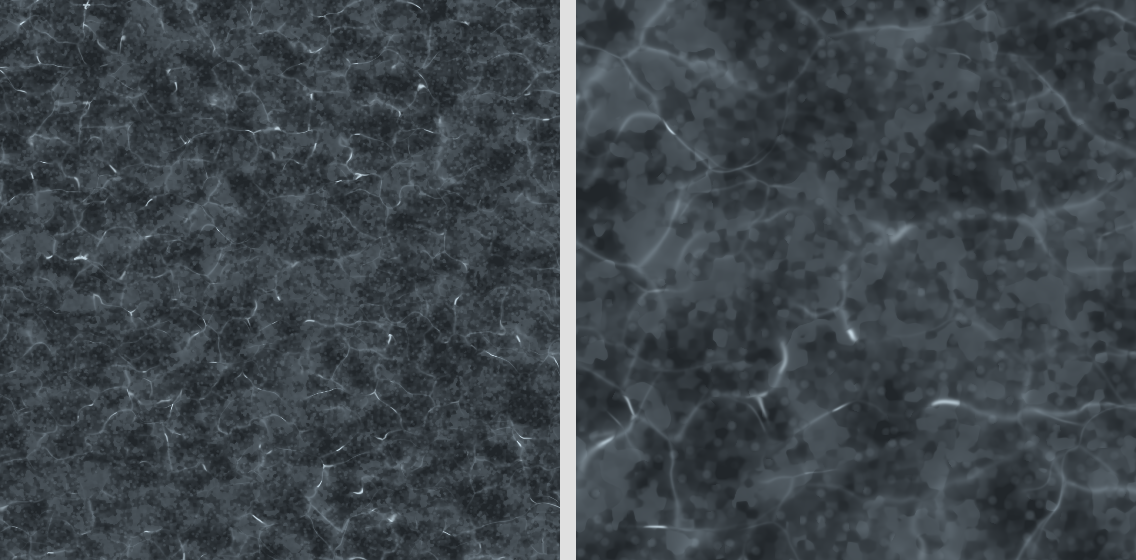
Left: the whole. Right: its middle third, enlarged.
Give the GLSL for this texture, as a WebGL 1 fragment shader.

```glsl
precision highp float;
uniform vec2 u_resolution;

// Palette
const vec3 SHADOW = vec3(0.105, 0.122, 0.136);
const vec3 MIST = vec3(0.410, 0.458, 0.492);
const vec3 GLINT = vec3(0.80, 0.87, 0.91);

// Feature sizes, in cells across the canvas
const vec2 VEIN_SCALE = vec2(13.0, 17.0);
const vec2 FINE_VEIN_SCALE = vec2(19.0, 24.0);
const vec2 CLOUD_SCALE = vec2(22.0, 29.0);
const float WARP_SCALE = 19.0;
const float RIPPLE_SCALE = 49.0;
const float FLAKE_SCALE = 80.0;
const float DOT_SCALE = 135.0;
const float BEAD_SCALE = 62.0;

// Strengths
const float WARP_AMOUNT = 0.038;
const float RIPPLE_AMOUNT = 0.008;
const float BASE_TONE = 0.295;
const float CLOUD_CONTRAST = 0.68;
const float FLAKE_TONE = 0.60;
const float FLAKE_OPACITY = 0.62;
const float FLAKE_LEVEL = 0.64;
const float GRAIN_CONTRAST = 0.30;
const float DOT_LIGHT = 0.22;
const float HALO_LIGHT = 0.21;
const float CORE_LIGHT = 0.24;
const float CORE_WIDTH = 0.060;

// Two random offsets and one random value per cell
vec3 hash(vec2 cell) {
  vec3 q = fract(cell.xyx * vec3(0.1031, 0.1030, 0.0973));
  q += dot(q, q.yxz + 33.33);
  return fract((q.xxy + q.yzz) * q.zyx);
}

// Smooth cellular noise: cell values blended by distance
float blend(vec2 p) {
  vec2 cell = floor(p);
  float sum = 0.0;
  float total = 0.0;
  for (int y = -1; y <= 1; y++) {
    for (int x = -1; x <= 1; x++) {
      vec2 corner = cell + vec2(float(x), float(y));
      vec3 h = hash(corner);
      vec2 d = corner + 0.15 + 0.7 * h.xy - p;
      float weight = exp(-6.0 * dot(d, d));
      sum += h.z * weight;
      total += weight;
    }
  }
  return sum / total;
}

// Nearest distance, second nearest distance, value of the nearest cell
vec3 cellular(vec2 p) {
  vec2 cell = floor(p);
  vec3 best = vec3(9.0, 9.0, 0.0);
  for (int y = -1; y <= 1; y++) {
    for (int x = -1; x <= 1; x++) {
      vec2 corner = cell + vec2(float(x), float(y));
      vec3 h = hash(corner);
      float d = length(corner + 0.1 + 0.8 * h.xy - p);
      if (d < best.x) best = vec3(d, best.x, h.z);
      else best.y = min(best.y, d);
    }
  }
  return best;
}

float clouds(vec2 p) {
  float sum = 0.0;
  float amplitude = 0.5;
  for (int i = 0; i < 3; i++) {
    sum += amplitude * blend(p);
    p = mat2(1.6, 1.2, -1.2, 1.6) * p + 19.7;
    amplitude *= 0.6;
  }
  return sum / 0.98;
}

// Soft halo and thin core along the cell borders
vec2 veins(vec2 p) {
  vec3 c = cellular(p);
  float border = c.y - c.x;
  float core = border / CORE_WIDTH;
  return vec2(exp(-5.0 * border), exp(-core * core));
}

void main() {
  vec2 p = gl_FragCoord.xy / u_resolution.y + 3.0;

  // Bend the borders into loose curves
  vec2 bend = vec2(blend(p * WARP_SCALE), blend(p * WARP_SCALE + 71.3)) - 0.5;
  vec2 ripple = vec2(blend(p * RIPPLE_SCALE + 11.0), blend(p * RIPPLE_SCALE + 93.0)) - 0.5;
  vec2 q = p + WARP_AMOUNT * bend + RIPPLE_AMOUNT * ripple;

  // Veins fade in and out along their length
  float broadFade = mix(0.2, 1.0, smoothstep(0.25, 0.80, blend(p * 24.0 + 37.0)));
  float fineFade = smoothstep(0.45, 0.85, blend(p * 20.0 + 59.0));
  vec2 vein = veins(q * VEIN_SCALE) * broadFade;
  vein += 0.5 * veins(q * FINE_VEIN_SCALE + 43.0) * fineFade;

  // Clouded ground with fine grain
  float cloud = clouds(p * CLOUD_SCALE) - 0.5;
  float flakeNoise = blend(p * FLAKE_SCALE) - 0.5;
  float fineNoise = blend(p * FLAKE_SCALE * 2.1 + 31.0) - 0.5;
  float tone = BASE_TONE + CLOUD_CONTRAST * cloud + GRAIN_CONTRAST * fineNoise;

  // Flat pale flakes gather where the clouds are light
  float cover = 0.5 + 0.65 * cloud + 0.46 * flakeNoise + 0.26 * fineNoise;
  float flake = smoothstep(FLAKE_LEVEL - 0.04, FLAKE_LEVEL + 0.04, cover);
  tone = mix(tone, FLAKE_TONE, FLAKE_OPACITY * flake);

  // Scattered dust
  vec3 dust = cellular(p * DOT_SCALE);
  float speck = 1.0 - smoothstep(0.15, 0.50, dust.x);
  tone += DOT_LIGHT * speck * smoothstep(0.55, 1.0, dust.z) * (1.0 - flake);

  tone += HALO_LIGHT * vein.x + CORE_LIGHT * vein.y;
  vec3 color = mix(SHADOW, MIST, clamp(tone, 0.08, 1.15));

  // Rare bright beads on the strongest veins
  float bead = smoothstep(0.74, 0.96, blend(p * BEAD_SCALE + 83.0));
  color = mix(color, GLINT, clamp(bead * vein.y * vein.y, 0.0, 0.9));
  gl_FragColor = vec4(color, 1.0);
}
```
